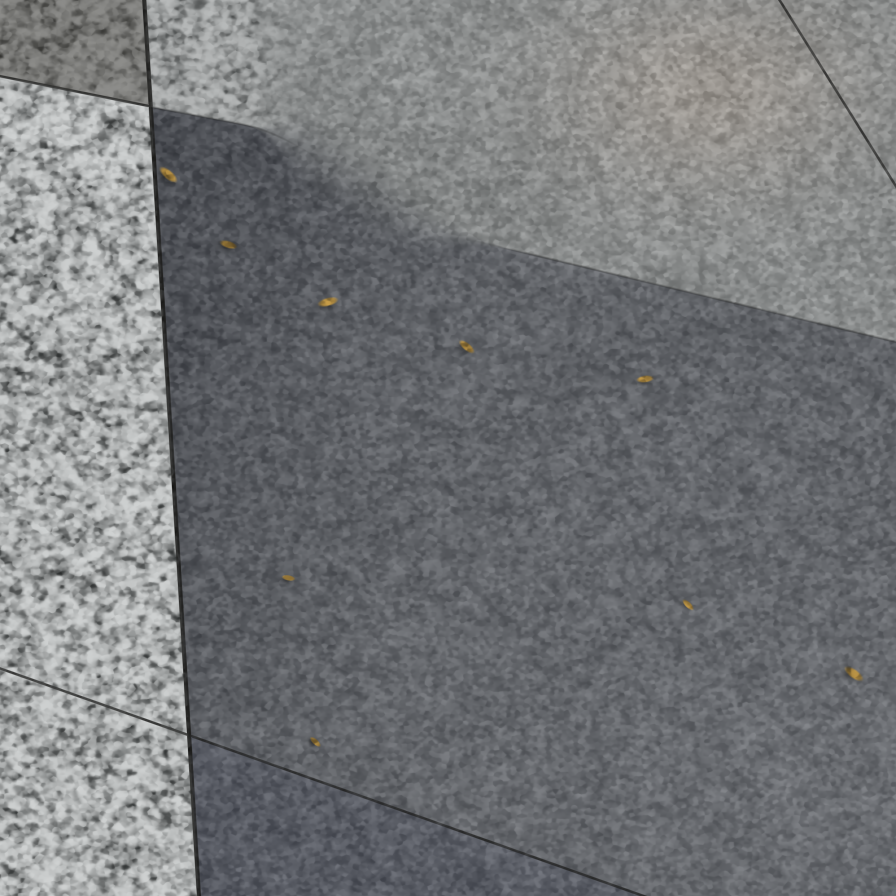
Give the GLSL for this texture, as a WebGL 2 fragment shader.

```glsl
#version 300 es
precision highp float;
// Speckled granite paving: a damp dark slab among pale ones, thin joints, fallen yellow leaves.

#define COARSE_FREQ 112.0
#define FINE_FREQ 205.0
#define PALE_CONTRAST 0.40
#define GREY_CONTRAST 0.155
#define DARK_CONTRAST 0.135
#define GRAIN_SHARPNESS 4.5
#define JOINT_WIDTH 0.0023
#define LEAF_SIZE 0.0090

uniform vec2 u_resolution;
out vec4 fragColor;

const vec3 PALE = vec3(0.650, 0.660, 0.660);
const vec3 WORN = vec3(0.455, 0.455, 0.445);
const vec3 GREY = vec3(0.535, 0.545, 0.545);
const vec3 WARM = vec3(0.615, 0.595, 0.570);
const vec3 DAMP = vec3(0.300, 0.310, 0.332);
const vec3 DRYING = vec3(0.388, 0.398, 0.416);
const vec3 JOINT = vec3(0.120, 0.120, 0.115);
const vec3 LEAF = vec3(0.680, 0.530, 0.230);

vec2 hash2(vec2 p) {
    vec3 q = fract(p.xyx * vec3(0.1031, 0.1030, 0.0973));
    q += dot(q, q.yzx + 33.33);
    return fract((q.xx + q.yz) * q.zy);
}

// Soft cellular grain: random tones blended around jittered cell centres.
float grain(vec2 p) {
    vec2 cell = floor(p);
    float total = 0.0, weight = 0.0;
    for (int y = -1; y <= 1; y++)
    for (int x = -1; x <= 1; x++) {
        vec2 id = cell + vec2(x, y);
        vec2 d = id + hash2(id) - p;
        float w = exp(-GRAIN_SHARPNESS * dot(d, d));
        total += w * (hash2(id + 71.7).x - 0.5);
        weight += w;
    }
    return total / weight;
}

// Broad stains from layered sines, about -1 to 1.
float stain(vec2 p) {
    return 0.5 * sin(p.x * 11.0 + 2.0 * sin(p.y * 8.0))
         + 0.3 * sin(p.y * 23.0 - p.x * 14.0 + 1.0)
         + 0.2 * sin(p.x * 41.0 + 3.0 * sin(p.y * 29.0));
}

// Signed distance to the line a-b, positive to the left of its direction.
float side(vec2 p, vec2 a, vec2 b) {
    vec2 d = b - a, q = p - a;
    return (d.x * q.y - d.y * q.x) / length(d);
}

float spot(vec2 p, vec2 centre, vec2 radius) {
    vec2 d = (p - centre) / radius;
    return exp(-dot(d, d));
}

// Leaves: five along a falling curve, then four in a skewed grid.
vec2 leafPlace(int i) {
    float k = float(i);
    if (i < 5) return vec2(0.188 + 0.045 * k + 0.022 * k * k, 0.805 - 0.085 * k + 0.007 * k * k);
    float row = mod(k - 5.0, 2.0), column = floor((k - 5.0) / 2.0);
    return vec2(0.322 + 0.446 * column + row * (0.03 + 0.155 * column),
                0.355 - 0.030 * column - row * (0.183 - 0.106 * column));
}

void main() {
    vec2 p = gl_FragCoord.xy / u_resolution;
    float px = 0.75 / min(u_resolution.x, u_resolution.y);

    // Joint lines
    float right = -side(p, vec2(0.222, 0.0), vec2(0.161, 1.0));
    float corner = side(p, vec2(0.0, 0.915), vec2(0.167, 0.8815));
    float lower = side(p, vec2(0.0, 0.254), vec2(0.714, 0.0015));
    float far = side(p, vec2(0.870, 1.0), vec2(1.0, 0.792));

    // Upper rim of the dark slab: two straight runs joined by a blurred step
    float bend = smoothstep(0.27, 0.50, p.x);
    float rim = p.y - mix(0.8805 - 0.19 * (p.x - 0.169), 0.724 - 0.24 * (p.x - 0.56), bend);
    float blur = px + 0.055 * smoothstep(0.28, 0.35, p.x) * (1.0 - smoothstep(0.40, 0.57, p.x));

    float onRight = smoothstep(-px, px, right);
    float onTop = smoothstep(-blur, blur, rim);
    float onCorner = smoothstep(-px, px, corner);
    float patchMask = 1.0 - smoothstep(0.26, 0.36, p.x);

    // Granite grain
    vec2 g = p * vec2(1.0, 1.2);
    float coarse = grain(g * COARSE_FREQ) + 0.7 * grain(g * FINE_FREQ + 19.0);
    float fine = grain(g * FINE_FREQ) + 0.6 * grain(g * COARSE_FREQ * 0.8 + 7.0);
    float flecks = coarse - 0.7 * coarse * coarse + 0.03;
    float broad = stain(p);

    // Left slabs
    vec3 left = mix(PALE, WORN, onCorner) + 0.012 * broad;
    left += flecks * PALE_CONTRAST * mix(1.0, 0.6, onCorner);

    // Upper slab, with a speckled patch and a warm band
    vec3 top = mix(GREY, WARM, 0.9 * spot(p, vec2(0.79, 0.90), vec2(0.16, 0.11)));
    top = mix(top, PALE * 0.94, 0.9 * patchMask);
    top -= 0.035 * spot(p, vec2(0.45, 0.80), vec2(0.16, 0.06));
    top += 0.010 * broad + mix(fine * GREY_CONTRAST, flecks * PALE_CONTRAST * 0.75, patchMask);

    // Dark slab, drying away from its upper left
    float dry = smoothstep(0.14, 0.66, p.x + 0.45 * (0.75 - p.y));
    vec3 dark = mix(DAMP, DRYING, dry) + 0.010 * broad;
    dark += 0.035 * spot(p, vec2(0.88, 0.13), vec2(0.20, 0.16));
    dark -= 0.025 * spot(p, vec2(0.95, 0.61), vec2(0.25, 0.05));
    dark -= vec3(0.036, 0.034, 0.020) * (1.0 - smoothstep(-px, px, lower));
    dark += fine * DARK_CONTRAST;

    vec3 colour = mix(left, mix(dark, top, onTop), onRight);

    // Joints
    float wide = JOINT_WIDTH, thin = JOINT_WIDTH * 0.6;
    float gap = 1.0 - smoothstep(wide - px, wide + px, abs(right));
    gap = max(gap, (1.0 - smoothstep(thin - px, thin + px, abs(lower))) * 0.85);
    gap = max(gap, (1.0 - smoothstep(thin - px, thin + px, abs(corner))) * (1.0 - onRight) * 0.85);
    gap = max(gap, (1.0 - smoothstep(thin - px, thin + px, abs(far))) * onTop * 0.8);
    float rimLine = 1.0 - smoothstep(0.0, thin + px, abs(rim));
    gap = max(gap, rimLine * onRight * max(smoothstep(0.5, 0.62, p.x), patchMask) * 0.4);
    colour = mix(colour, JOINT, gap * (0.85 + 0.3 * coarse));

    // Fallen leaves with small shadows
    for (int i = 0; i < 9; i++) {
        vec2 d = p - leafPlace(i), rnd = hash2(vec2(i, 5));
        float a = (rnd.x - 0.7) * 1.2, size = LEAF_SIZE * (0.75 + 0.5 * rnd.y);
        d = mat2(cos(a), -sin(a), sin(a), cos(a)) * d;
        float shade = spot(d, vec2(-0.002, -0.003), vec2(size, size * 0.5));
        float shape = length(d / vec2(size, size * 0.42)) - 1.0;
        colour *= 1.0 - 0.35 * shade;
        colour = mix(colour, LEAF * (0.9 + 0.6 * fine), 0.9 * (1.0 - smoothstep(-0.35, 0.25, shape)));
    }
    fragColor = vec4(clamp(colour, 0.0, 1.0), 1.0);
}
```
